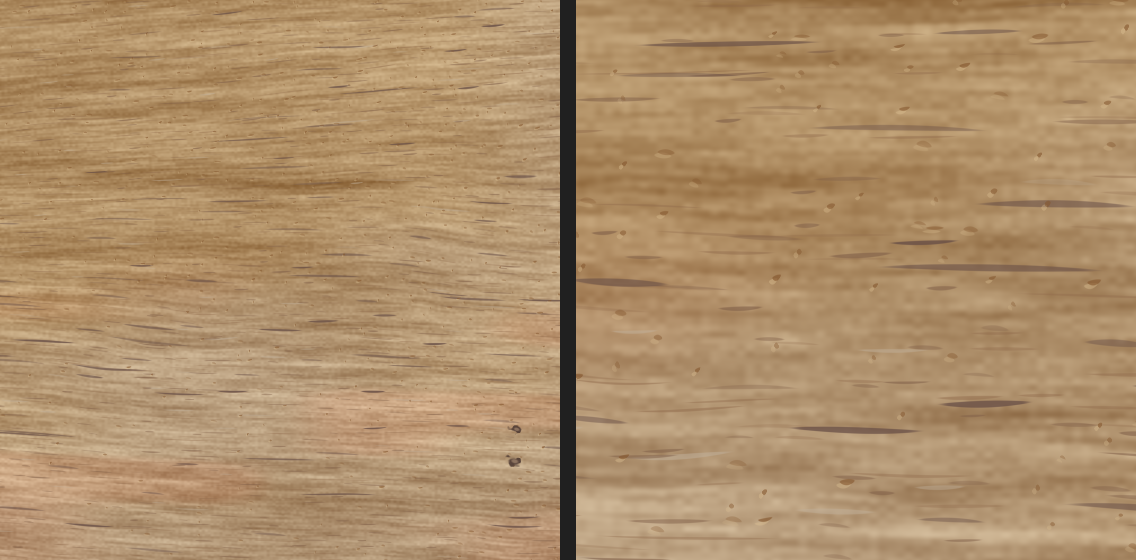
Left, the full canvas; right, a detail of the centre.
A WebGL 2 fragment shader for this texture:

```glsl
#version 300 es
precision highp float;
// Pale oak board: flowing horizontal grain, dark pores, specks and two small knots.

uniform vec2 u_resolution;
out vec4 fragColor;

vec3 hash3(vec2 p) {
    vec3 q = fract(p.xyx * vec3(0.1031, 0.1030, 0.0973));
    q += dot(q, q.yxz + 33.33);
    return fract((q.xxy + q.yzz) * q.zyx);
}

float noise(vec2 p) {
    vec2 i = floor(p), f = fract(p);
    f = f * f * (3.0 - 2.0 * f);
    float low = mix(hash3(i).x, hash3(i + vec2(1, 0)).x, f.x);
    float high = mix(hash3(i + vec2(0, 1)).x, hash3(i + vec2(1, 1)).x, f.x);
    return mix(low, high, f.y);
}

// Noise centred on zero, stretched along the grain
float grain(vec2 p, vec2 frequency, float seed) {
    return noise(p * frequency + seed) - 0.5;
}

// Grain coordinates: rising to the right near the top, falling lower down
vec2 followGrain(vec2 p) {
    float slope = mix(-0.045, 0.075, smoothstep(0.45, 0.85, p.y));
    float wave = 0.022 * grain(p, vec2(3.0, 5.0), 11.0)
               + 0.005 * grain(p, vec2(11.0, 18.0), 23.0);
    return vec2(p.x, p.y - (p.x - 0.5) * slope + wave);
}

// Tapered strokes, one at most per jittered cell; returns ink coverage
float strokes(vec2 p, vec2 cell, float reach, float thickness, float density, float seed, float aa) {
    vec2 home = floor(p / cell);
    float ink = 0.0;
    for (int j = -1; j <= 1; j++) {
        for (int i = -1; i <= 1; i++) {
            vec2 id = home + vec2(i, j);
            vec3 place = hash3(id + seed);
            vec3 form = hash3(id + seed + 57.0);
            vec2 d = p - (id + place.xy) * cell;
            float halfLength = reach * mix(0.25, 1.0, form.x * form.x);
            float along = d.x / halfLength;
            float taper = max(0.0, 1.0 - along * along);
            float bow = (form.y - 0.5) * thickness * (along + along * along);
            float width = thickness * mix(0.5, 1.0, form.z) * taper;
            float body = 1.0 - smoothstep(width - aa, width + aa, abs(d.y - bow));
            float present = step(place.z, density) * mix(0.45, 1.0, form.y);
            ink = max(ink, body * smoothstep(0.0, 0.5, taper) * present);
        }
    }
    return ink;
}

// Dark ragged eye with a paler core: x is ink, y is core
vec2 knot(vec2 p, vec2 centre, float radius) {
    vec2 d = (p - centre) * vec2(0.62, 1.0);
    d.y += 0.25 * d.x;
    float r = length(d) / radius + 0.9 * grain(p, vec2(150.0, 210.0), 5.0);
    float core = 1.0 - smoothstep(0.2, 0.6, length(d - radius * vec2(0.15, 0.1)) / radius);
    return vec2(1.0 - smoothstep(0.65, 1.15, r), core);
}

// Base tone, 0 dark to 1 light
float woodTone(vec2 p, vec2 g) {
    float tone = 0.51 + 0.62 * grain(g, vec2(1.7, 11.0), 3.0)
               + 0.48 * grain(g, vec2(3.5, 45.0), 17.0)
               + 0.52 * grain(g, vec2(9.0, 130.0), 31.0)
               + 0.46 * grain(g, vec2(24.0, 260.0), 47.0)
               + 0.30 * grain(p, vec2(190.0, 250.0), 61.0);
    float bandOffset = (p.y - 0.705 + 0.08 * p.x - 0.03 * p.x * p.x) / 0.036;
    tone -= 0.36 * exp(-bandOffset * bandOffset) * (1.0 - smoothstep(0.5, 0.95, p.x));
    return tone + 0.22 * (p.x - 0.5) * smoothstep(0.1, 0.7, p.y) + 0.12 * (p.y - 0.5);
}

void main() {
    vec2 p = gl_FragCoord.xy / u_resolution.y;
    float aa = 0.75 / u_resolution.y;
    vec2 g = followGrain(p);

    // Wood colour with greyer and pinker zones
    vec3 color = mix(vec3(0.635, 0.495, 0.325), vec3(0.825, 0.715, 0.55), woodTone(p, g));
    float grey = 1.0 - smoothstep(0.12, 0.62, p.y + 0.5 * grain(g, vec2(2.5, 9.0), 71.0));
    grey = max(grey, 0.7 * smoothstep(0.75, 1.05, p.x));
    color += grey * vec3(-0.005, 0.015, 0.055);
    float pink = smoothstep(0.5, 0.8, noise(g * vec2(3.0, 14.0) + 83.0));
    color += pink * (1.0 - smoothstep(0.35, 0.6, p.y)) * vec3(0.025, -0.015, -0.015);

    // Pale silvery flecks
    float silver = strokes(g, vec2(0.11, 0.035), 0.05, 0.0016, 0.3, 101.0, aa);
    color = mix(color, vec3(0.76, 0.70, 0.62), 0.5 * silver);

    // Pores, densest through the middle
    float middle = smoothstep(0.12, 0.35, p.y) * (1.0 - smoothstep(0.55, 0.75, p.y));
    float longPores = strokes(g, vec2(0.17, 0.023), 0.085, 0.0021, mix(0.24, 0.5, middle), 211.0, aa);
    float shortPores = strokes(g, vec2(0.075, 0.013), 0.034, 0.0014, 0.42, 307.0, aa);
    float softPores = strokes(g, vec2(0.12, 0.011), 0.06, 0.0011, 0.5, 401.0, aa);
    color = mix(color, vec3(0.56, 0.41, 0.29), 0.48 * softPores);
    color = mix(color, vec3(0.50, 0.37, 0.28), 0.62 * shortPores);
    color = mix(color, vec3(0.40, 0.30, 0.27), 0.82 * longPores);

    // Rusty specks with lit edges, mostly towards the upper right
    float speckDensity = mix(0.1, 0.45, smoothstep(0.5, 1.3, p.x + p.y));
    vec2 speckCell = vec2(0.027, 0.019);
    float lit = strokes(g + vec2(0.002, 0.002), speckCell, 0.006, 0.0018, speckDensity, 503.0, aa);
    float speck = strokes(g, speckCell, 0.006, 0.0018, speckDensity, 503.0, aa);
    color = mix(color, vec3(0.87, 0.76, 0.58), 0.4 * lit);
    color = mix(color, vec3(0.52, 0.34, 0.18), 0.65 * speck);

    // Two small knots
    for (int k = 0; k < 2; k++) {
        vec2 eye = knot(p, vec2(0.921 - 0.004 * float(k), 0.233 - 0.057 * float(k)), 0.007 + 0.002 * float(k));
        color = mix(color, mix(vec3(0.31, 0.23, 0.20), vec3(0.53, 0.43, 0.36), eye.y), 0.9 * eye.x);
    }
    fragColor = vec4(clamp(color, 0.0, 1.0), 1.0);
}
```
